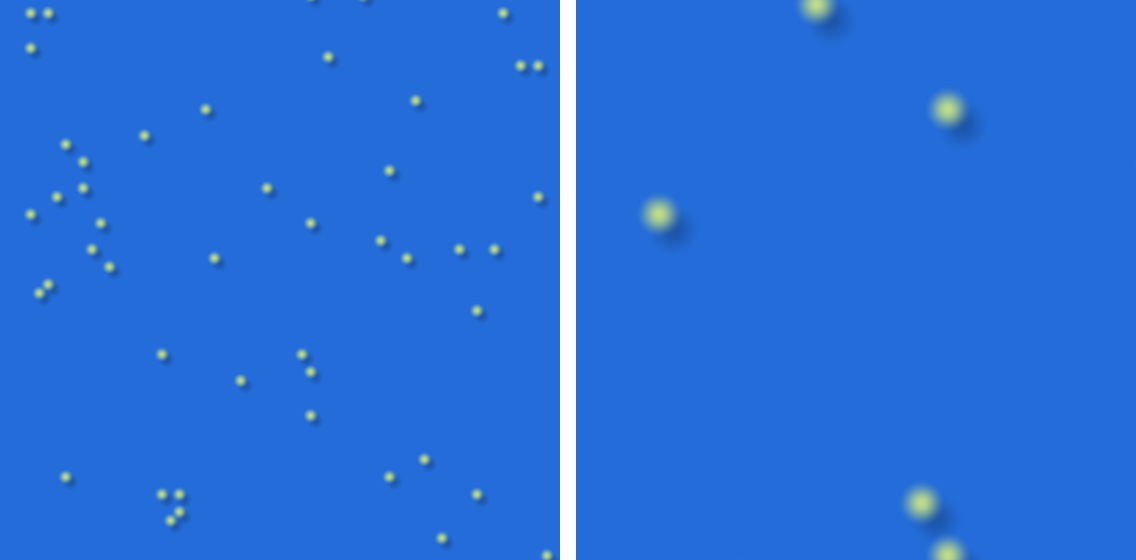
Left: the whole. Right: its middle third, enlarged.
Reproduce this pattern procedurally as a Shadertoy shader.

```glsl
// Sparse soft yellow-green grains on a blue ground, each with a faint shadow to the lower right.
#define GRID 64.0
#define GRAIN_COUNT 47
#define GRAIN_RADIUS 0.93
#define SHADOW_RADIUS 1.1
#define SHADOW_OFFSET vec2(0.55, -0.60)
#define SHADOW_STRENGTH 0.22
#define GROUND_COLOR vec3(0.14, 0.425, 0.85)
#define GRAIN_COLOR vec3(0.75, 0.865, 0.53)

// Integer hash: two random values in 0..1 from an index.
vec2 hash2(int index) {
    uvec2 v = uvec2(uint(index) + 17u, uint(index) * 3u + 5u);
    v = v * 1664525u + 1013904223u;
    v.x += v.y * 1664525u;
    v.y += v.x * 1664525u;
    v ^= v >> 16u;
    v.x += v.y * 1664525u;
    v.y += v.x * 1664525u;
    v ^= v >> 16u;
    return vec2(v & 0xffffu) / 65536.0;
}

// Soft round spot, 1 at its centre and 0 at the radius.
float softSpot(vec2 offset, float radius) {
    return 1.0 - smoothstep(0.0, radius, length(offset));
}

void mainImage(out vec4 fragColor, in vec2 fragCoord) {
    vec2 p = fragCoord / iResolution.xy * GRID;
    float grain = 0.0;
    float shadow = 0.0;

    // Scatter grains on cell centres, with a margin of one cell around the canvas.
    for (int i = 0; i < GRAIN_COUNT; i++) {
        vec2 center = floor(hash2(i) * (GRID + 2.0)) - 0.5;
        vec2 offset = p - center;
        grain += softSpot(offset, GRAIN_RADIUS);
        shadow += softSpot(offset - SHADOW_OFFSET, SHADOW_RADIUS);
    }

    // Darken the ground, then lay the grains over it.
    vec3 color = GROUND_COLOR * (1.0 - SHADOW_STRENGTH * min(shadow, 1.0));
    color = mix(color, GRAIN_COLOR, min(grain, 1.0));
    fragColor = vec4(color, 1.0);
}
```
